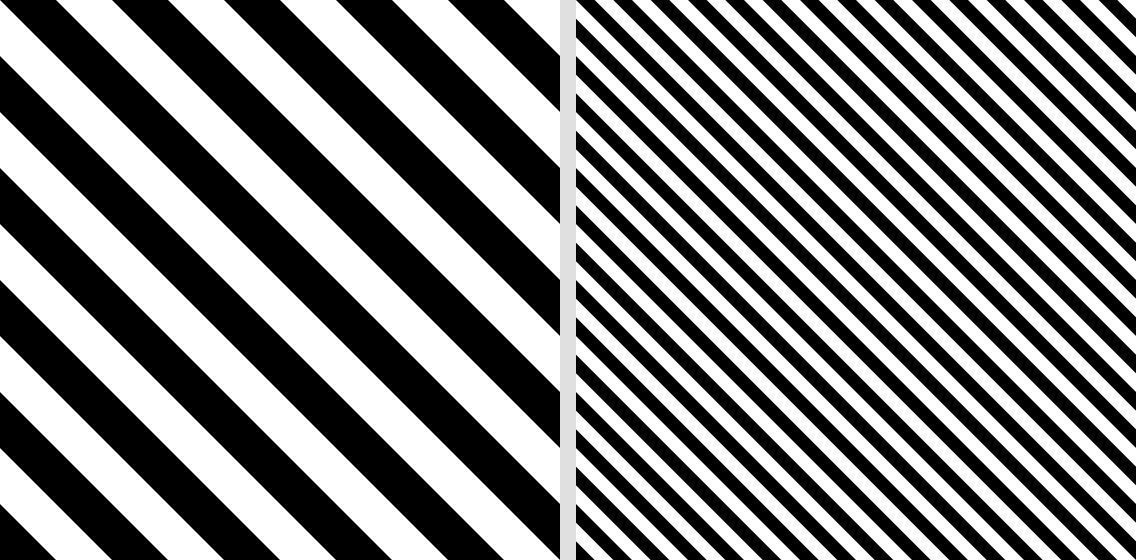
Left: one tile. Right: repeated 3 by 3.
This pattern is drawn by a Shadertoy shader. Its source:

```glsl
// Bold diagonal stripes in black and white, equal in width, falling from upper left to lower right.
// A phase that grows along both axes counts whole stripe pairs, so opposite edges join without a seam;
// the distance to the nearest stripe border, measured in periods, gives a smooth edge.

const vec2 REPEATS = vec2(5.0);      // stripe pairs across and up the canvas
const float BLACK_SHARE = 0.5;       // part of each period that is black
const vec3 BLACK = vec3(0.0);
const vec3 WHITE = vec3(1.0);

// Signed distance in periods to a stripe that starts at each whole phase; negative inside.
float stripeDistance(float phase, float share) {
    float fromCentre = abs(fract(phase - 0.5 * share + 0.5) - 0.5);
    return fromCentre - 0.5 * share;
}

// Coverage outside a border, blended over one pixel.
float outsideCoverage(float dist, float pixelSize) {
    return clamp(dist / pixelSize + 0.5, 0.0, 1.0);
}

void mainImage(out vec4 fragColor, in vec2 fragCoord) {
    vec2 uv = fragCoord / iResolution.xy;

    // Diagonal phase and the span of one pixel across the stripes
    float phase = dot(uv, REPEATS);
    float pixelSize = length(REPEATS / iResolution.xy);

    float white = outsideCoverage(stripeDistance(phase, BLACK_SHARE), pixelSize);
    fragColor = vec4(mix(BLACK, WHITE, white), 1.0);
}
```
